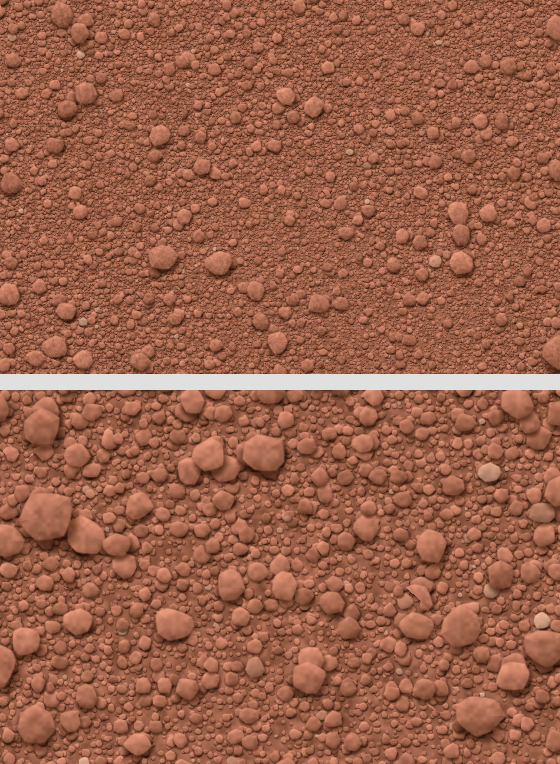
Top: the whole. Bottom: its middle third, enlarged.
Write a Shadertoy shader that draws this texture.

```glsl
#define LAYERS 7
#define FINEST_SCALE 150.0
#define SCALE_STEP 0.63
#define FACETS 7
#define STONE_TONE 0.73
#define RELIEF 0.36
#define SHADOW_TINT vec3(0.52, 0.44, 0.35)
#define DARK_CLAY vec3(0.31, 0.16, 0.09)
#define LIGHT_CLAY vec3(0.82, 0.53, 0.42)
#define PALE_ROCK vec3(0.80, 0.64, 0.54)
#define LIGHT_DIR vec2(-0.28, 0.96)

const float TAU = 6.2831853;

vec3 hash3(vec2 p) {
    vec3 q = fract(p.xyx * vec3(0.1031, 0.1030, 0.0973));
    q += dot(q, q.yxz + 33.33);
    return fract((q.xxy + q.yzz) * q.zyx);
}

float grain(vec2 p) {
    vec2 cell = floor(p), f = fract(p);
    f = f * f * (3.0 - 2.0 * f);
    float low = mix(hash3(cell).x, hash3(cell + vec2(1, 0)).x, f.x);
    float high = mix(hash3(cell + vec2(0, 1)).x, hash3(cell + 1.0).x, f.x);
    return mix(low, high, f.y) - 0.5;
}

// Broad drifts between sandy and stony ground
float drift(vec2 p) {
    return sin(p.x * 4.1 + 1.6 * sin(p.y * 3.3)) * 0.5
         + sin(p.y * 6.7 - p.x * 3.2 + 1.3 * sin(p.x * 7.0)) * 0.5;
}

vec3 clay(float tone) {
    return mix(DARK_CLAY, LIGHT_CLAY, clamp(tone, -0.15, 1.2));
}

// Angular outline: xy is the facing side, z is 1 on the rim
vec3 stoneShape(vec2 d, vec2 id) {
    vec3 shape = vec3(0.0, 0.0, -1.0);
    for (int k = 0; k < FACETS; k++) {
        vec3 r = hash3(id + float(k) * 17.3);
        float angle = (float(k) + 0.7 * r.x) / float(FACETS) * TAU;
        vec2 side = vec2(cos(angle), sin(angle));
        float reach = dot(d, side) / (0.78 + 0.34 * r.y);
        if (reach > shape.z) shape = vec3(side, reach);
    }
    shape.z = mix(shape.z, length(d), 0.35);
    return shape;
}

// One scattered layer of stones with shadows on the ground below
void addStones(inout vec3 color, vec2 p, float scale, float density, float seed, float texture0) {
    vec2 q = p * scale, cell = floor(q);
    float pixel = scale / iResolution.y;
    for (int j = -1; j <= 1; j++)
    for (int i = -1; i <= 1; i++) {
        vec2 id = cell + vec2(i, j) + seed * 71.0;
        vec3 place = hash3(id), kind = hash3(id + 431.7);
        if (place.z > density) continue;

        float radius = mix(0.25, 0.47, kind.x * kind.x);
        vec2 center = cell + vec2(i, j) + 0.5 + (place.xy - 0.5) * 0.7;
        vec2 d = (q - center) / radius;
        d *= mix(vec2(0.88, 1.1), vec2(1.08, 0.94), kind.y);
        if (dot(d, d) > 3.6) continue;

        float shade = smoothstep(1.35, 0.75, length(d - vec2(0.08, -0.26)));
        color *= mix(vec3(1.0), SHADOW_TINT, shade);

        vec3 shape = stoneShape(d, id);
        float edge = 0.7 * pixel / radius + 0.03;
        float cover = smoothstep(1.0 + edge, 1.0 - edge, shape.z);
        vec2 slope = mix(d, shape.xy, 0.45) * smoothstep(0.1, 1.0, shape.z);
        float tone = STONE_TONE + (kind.z - 0.5) * 0.24
                   + RELIEF * dot(slope, LIGHT_DIR) + texture0;
        vec3 stone = clay(tone);
        float pale = smoothstep(0.975, 1.0, hash3(id + 97.1).y);
        stone = mix(stone, PALE_ROCK * (0.65 + 0.45 * tone), pale * 0.75);
        color = mix(color, stone, cover);
    }
}

void mainImage(out vec4 fragColor, in vec2 fragCoord) {
    vec2 p = fragCoord / iResolution.y;
    float stony = drift(p);
    float rough = 0.22 * grain(p * 120.0) + 0.22 * grain(p * 260.0 + 9.0);

    // Loose soil
    vec3 color = clay(0.54 + 1.3 * rough - 0.03 * stony);

    // Grains, gravel, then rocks
    float scale = FINEST_SCALE;
    for (int i = 0; i < LAYERS; i++) {
        float level = float(i);
        float density = 0.92 * exp(-0.08 * level * level);
        density *= 1.0 + 0.22 * stony + 0.15 * (p.y - 0.5);
        addStones(color, p + level * 0.137, scale, density, level + 1.0, rough);
        scale *= SCALE_STEP;
    }
    fragColor = vec4(color, 1.0);
}
```
